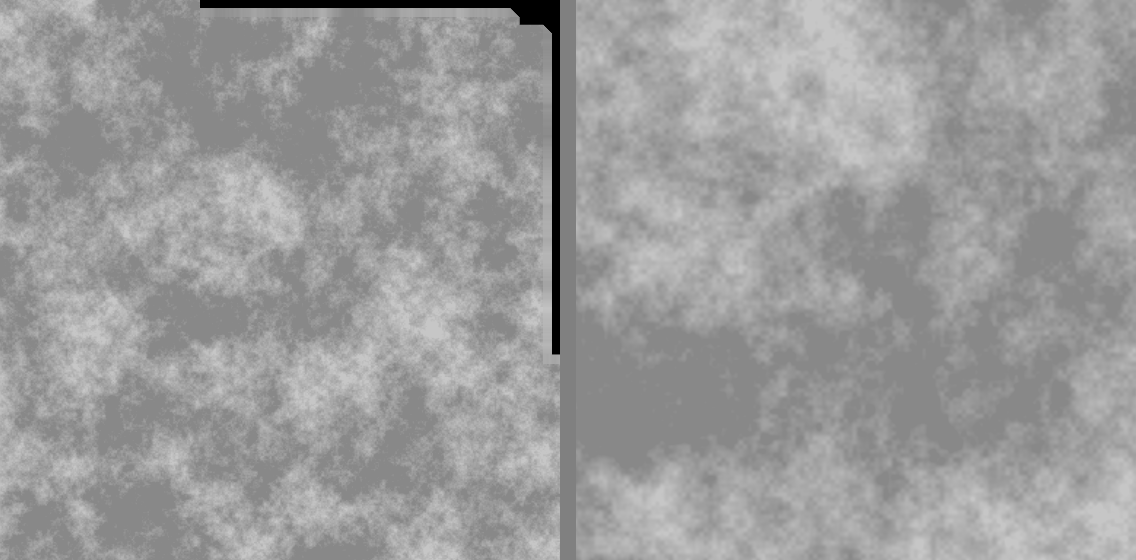
Left: the whole. Right: its middle third, enlarged.
Give the GLSL for this texture, as a three.js fragment shader.

```glsl
// Draws a mottled grey stone grain with smeared borders and black cut-outs at the top and right.
varying vec2 vUv;

#define OCTAVES 7
#define BASE_FREQUENCY 6.0
#define GRAIN_GAIN 0.82
#define SMEAR_GAIN 0.62
#define GREY_MEAN 0.612
#define GREY_SPREAD 0.21
#define GREY_MIN 0.533
#define GREY_MAX 0.775
#define EDGE 0.0008

// Borders of the grain window and of the cut-outs
const float SMEAR_START = 0.969;
const float CUT_START = 0.9855;
const float CUT_LEFT = 0.357;
const float CUT_BOTTOM = 0.367;
const vec2 NOTCH = vec2(0.928, 0.956);

float hash(vec2 cell) {
  vec3 q = fract(cell.xyx * vec3(0.1031, 0.1030, 0.0973));
  q += dot(q, q.yzx + 33.33);
  return fract((q.x + q.y) * q.z);
}

float valueNoise(vec2 p) {
  vec2 cell = floor(p);
  vec2 f = fract(p);
  f = f * f * (3.0 - 2.0 * f);
  float low = mix(hash(cell), hash(cell + vec2(1.0, 0.0)), f.x);
  float high = mix(hash(cell + vec2(0.0, 1.0)), hash(cell + vec2(1.0, 1.0)), f.x);
  return mix(low, high, f.y);
}

// Sum of signed octaves; a high gain keeps the finest grain strong
float grain(vec2 p, float gain) {
  float sum = 0.0;
  float amplitude = 1.0;
  p = p * BASE_FREQUENCY + 17.3;
  for (int i = 0; i < OCTAVES; i++) {
    sum += amplitude * (valueNoise(p) - 0.5);
    p = p * 2.0 + vec2(37.7, 91.3);
    amplitude *= gain;
  }
  return sum;
}

// Negative inside the black strips, the corner notch and its two bevels
float cutDistance(vec2 p) {
  float top = max(CUT_LEFT - p.x, CUT_START - p.y);
  float right = max(CUT_START - p.x, CUT_BOTTOM - p.y);
  float notch = max(NOTCH.x - p.x, NOTCH.y - p.y);
  float innerBevel = max((1.897 - p.x - p.y) * 0.7071, NOTCH.y - p.y);
  float outerBevel = (1.926 - p.x - p.y) * 0.7071;
  return min(min(min(top, right), notch), min(innerBevel, outerBevel));
}

// Holds the last row or column of grain so that the borders become streaks
vec2 smear(vec2 p) {
  float smearBottom = CUT_BOTTOM - (CUT_START - SMEAR_START);
  vec2 held = p;
  if (p.x > CUT_LEFT) held.y = min(p.y, SMEAR_START);
  if (p.x > SMEAR_START && p.y > CUT_BOTTOM) held.x = SMEAR_START;
  else if (p.x > SMEAR_START && p.y > smearBottom) held.y = smearBottom;
  return held;
}

void main() {
  // Mottled grain, softer where it is smeared
  vec2 p = smear(vUv);
  float smeared = step(0.00001, distance(p, vUv));
  float tone = grain(p, mix(GRAIN_GAIN, SMEAR_GAIN, smeared));

  // Clipped greys leave flat dark and light patches
  float grey = GREY_MEAN + GREY_SPREAD * tone + 0.04 * smeared;
  grey = clamp(grey, GREY_MIN, GREY_MAX);

  // Black cut-outs
  grey *= smoothstep(-EDGE, EDGE, cutDistance(vUv));
  gl_FragColor = vec4(vec3(grey), 1.0);
}
```
